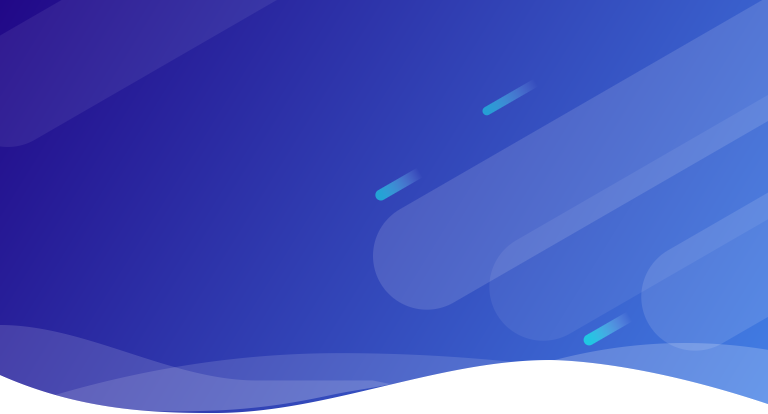
A WebGL 1 fragment shader for this background:

```glsl
precision highp float;
// Blue diagonal gradient with translucent slanted pills, cyan streaks and layered waves over a white base.
uniform vec2 u_resolution;

// Antialiased coverage of a signed distance, in units of canvas height
float cover(float d) {
  return clamp(0.5 - d * u_resolution.y, 0.0, 1.0);
}

// Offset from a point, rotated so that x runs along the 30 degree slant
vec2 slant(vec2 offset) {
  return vec2(dot(offset, vec2(0.866, 0.5)), dot(offset, vec2(-0.5, 0.866)));
}

// Endless bar with a round lower left end
float pill(vec2 p, vec2 center) {
  vec2 q = slant(p - center);
  return cover(length(vec2(min(q.x, 0.0), q.y)) - 0.130);
}

// Short capsule that fades from cyan to a clear pale tail
vec3 streak(vec3 base, vec2 p, vec2 start, float len, float radius, float strength) {
  vec2 q = slant(p - start);
  float t = clamp(q.x / len, 0.0, 1.0);
  float shape = cover(length(q - vec2(t * len, 0.0)) - radius);
  vec3 tint = mix(vec3(0.12, 0.80, 0.89), vec3(0.52, 0.62, 0.92), t);
  return mix(base, tint, shape * strength * (1.0 - t * t));
}

// Height of the white base: a valley, a crest, then a long fall
float baseHeight(float x) {
  float y = mix(0.0024, 0.1304, smoothstep(0.519, 1.3285, x));
  y += 0.0918 * pow(max(1.0 - x / 0.519, 0.0), 2.5);
  return y - 0.1063 * pow(max((x - 1.3285) / 0.5265, 0.0), 1.65);
}

void main() {
  vec2 uv = gl_FragCoord.xy / u_resolution;
  vec2 p = gl_FragCoord.xy / u_resolution.y;
  vec3 white = vec3(1.0);

  // Background gradient, dark at the upper left
  float blend = 0.75 * uv.x + 0.25 * (1.0 - uv.y);
  vec3 color = mix(vec3(0.13, 0.03, 0.53), vec3(0.26, 0.50, 0.90), blend);

  // Translucent pills
  color = mix(color, white, 0.07 * pill(p, vec2(0.019, 0.775)));
  color = mix(color, white, 0.13 * pill(p, vec2(1.031, 0.382)));
  color = mix(color, white, 0.07 * pill(p, vec2(1.312, 0.307)));
  color = mix(color, white, 0.12 * pill(p, vec2(1.679, 0.283)));

  // Glowing streaks
  color = streak(color, p, vec2(1.176, 0.732), 0.137, 0.0105, 0.65);
  color = streak(color, p, vec2(0.920, 0.529), 0.109, 0.0133, 0.70);
  color = streak(color, p, vec2(1.423, 0.179), 0.113, 0.0133, 0.95);

  // Heights of the left, middle and right veils
  float left = mix(0.215, 0.081, smoothstep(0.0, 0.62, p.x)) - 0.2 * max(p.x - 0.9, 0.0);
  float dx = p.x - 0.821;
  float middle = 0.147 - (dx < 0.0 ? 0.2135 : 0.122) * dx * dx;
  float right = 0.1715 - 0.414 * (p.x - 1.655) * (p.x - 1.655);

  // The veils stop just above the base in the valley, leaving a thin blue line
  float base = baseHeight(p.x);
  float gap = 0.008 * smoothstep(0.31, 0.62, p.x) * (1.0 - smoothstep(0.80, 0.97, p.x));
  float above = cover(base + gap - p.y);
  color = mix(color, white, 0.14 * above * cover(p.y - left));
  color = mix(color, white, 0.13 * above * cover(p.y - middle));
  color = mix(color, white, 0.20 * above * cover(p.y - right));

  // White base
  color = mix(color, white, cover(p.y - base));
  gl_FragColor = vec4(color, 1.0);
}
```
